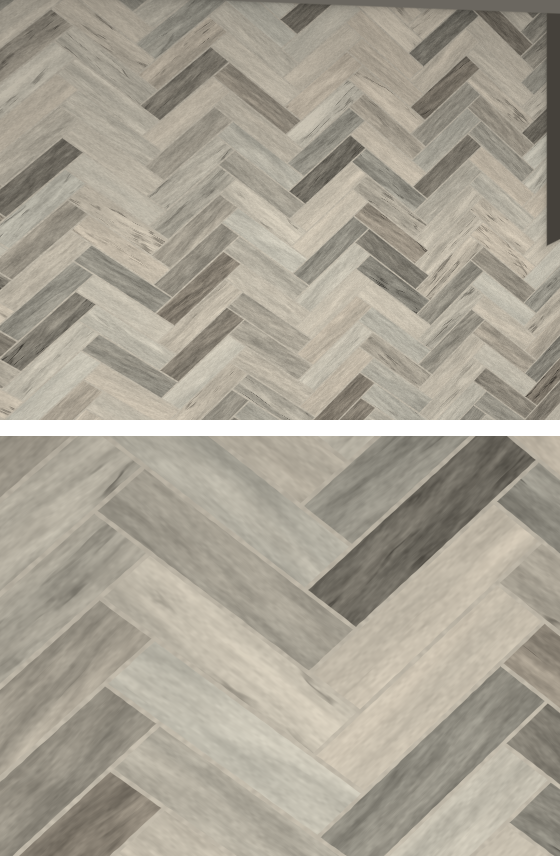
Top, the full canvas; bottom, a detail of the centre.
Reproduce this pattern procedurally as a Shadertoy shader.

```glsl
const float TILE_LENGTH = 4.0;      // in tile widths
const float GROUT_HALF = 0.034;     // in tile widths
const vec3 STONE_DARK = vec3(0.24, 0.225, 0.20);
const vec3 STONE_LIGHT = vec3(0.83, 0.80, 0.74);
const vec3 GROUT = vec3(0.76, 0.73, 0.67);
const vec3 TOP_TRIM = vec3(0.42, 0.405, 0.375);
const vec3 SIDE_TRIM = vec3(0.27, 0.255, 0.23);
const vec3 WARM = vec3(1.015, 0.995, 0.975);
const vec3 COOL = vec3(0.98, 1.0, 1.005);

float hash(vec2 p) {
    vec3 q = fract(vec3(p.xyx) * vec3(0.1031, 0.1030, 0.0973));
    q += dot(q, q.yzx + 33.33);
    return fract((q.x + q.y) * q.z);
}

float noise(vec2 p) {
    vec2 i = floor(p), f = fract(p);
    f = f * f * (3.0 - 2.0 * f);
    return mix(mix(hash(i), hash(i + vec2(1, 0)), f.x),
               mix(hash(i + vec2(0, 1)), hash(i + vec2(1, 1)), f.x), f.y);
}

float fbm(vec2 p) {
    float sum = 0.0, amp = 0.5;
    for (int i = 0; i < 4; i++) {
        sum += amp * noise(p);
        p = p * 2.03 + 17.7;
        amp *= 0.5;
    }
    return sum / 0.9375;
}

// Perspective view of the wall: canvas to square tile-width cells
vec2 wallCells(vec2 p) {
    vec2 c = p - vec2(0.1875, 0.5);
    float depth = 1.0 - 0.1935 * c.x + 0.052 * c.y;
    float column = (5.18 * c.x + 0.44 * c.y) / depth;
    float row = (13.7 * c.y - 0.8 * c.x + 1.15) / depth;
    float across = TILE_LENGTH * column + TILE_LENGTH - 0.5;
    return vec2(row + 0.5 * across, row - 0.5 * across);
}

// Herringbone: xy = position along and across a tile, zw = tile id
vec4 herringbone(vec2 uv) {
    vec2 cell = floor(uv), f = fract(uv);
    float m = mod(cell.x - cell.y, 2.0 * TILE_LENGTH);
    if (m < TILE_LENGTH)
        return vec4(m + f.x, f.y, cell.x - m, cell.y);
    float k = 2.0 * TILE_LENGTH - 1.0 - m;
    return vec4(k + f.y, f.x, cell.x + 71.0, cell.y - k + 137.0);
}

// Veined stone, each tile cut from its own part of the slab
vec3 stone(vec2 q, vec2 id) {
    float shade = hash(id + 211.0);
    float veining = hash(id + 89.3);
    vec2 slab = q + 60.0 * vec2(hash(id + 5.1), hash(id + 47.9));
    float slant = 0.2 * (hash(id + 13.7) - 0.5);
    float warp = fbm(slab * vec2(0.5, 0.9)) - 0.5;
    float level = slab.y + slant * q.x + 0.25 * warp;

    float bands = fbm(vec2(slab.x * 0.3, level * 3.0)) - 0.5;
    float streaks = fbm(vec2(slab.x * 1.6, level * 9.0)) - 0.5;
    float grain = noise(slab * vec2(12.0, 24.0)) - 0.5;
    float vein = 1.0 - smoothstep(0.0, 0.06, abs(bands + 0.04));
    float patches = smoothstep(0.45, 0.72, fbm(slab * vec2(1.4, 3.0) + 31.0));

    float tone = 0.92 - 0.55 * pow(shade, 2.5);
    tone += bands * mix(0.15, 0.5, veining);
    tone += streaks * mix(0.12, 0.42, shade) + grain * 0.09;
    tone -= vein * patches * 0.35 * smoothstep(0.4, 0.9, veining);
    vec3 color = mix(STONE_DARK, STONE_LIGHT, clamp(tone, 0.0, 1.06));
    float tint = hash(id + 157.0) + 0.4 * bands;
    return color * mix(COOL, WARM, clamp(tint, 0.0, 1.0));
}

// Soft light, dimmer toward the top and the corners
float lighting(vec2 p) {
    float light = mix(1.01, 0.87, smoothstep(0.35, 1.0, p.y));
    float edge = length((p - vec2(0.65, 0.42)) * vec2(0.8, 1.0));
    float shadow = smoothstep(0.44, 0.51, p.y + 0.03 * p.x);
    shadow *= 1.0 - smoothstep(0.51, 0.8, p.y);
    return light - 0.12 * edge * edge - 0.04 * shadow * (1.0 - smoothstep(0.2, 0.9, p.x));
}

void mainImage(out vec4 fragColor, in vec2 fragCoord) {
    vec2 p = fragCoord / iResolution.y;
    float pixel = 1.0 / iResolution.y;
    vec2 uv = wallCells(p);
    float cellPixel = 0.5 * max(fwidth(uv.x), fwidth(uv.y));

    // Tiles and grout
    vec4 tile = herringbone(uv);
    vec2 margin = min(tile.xy, vec2(TILE_LENGTH, 1.0) - tile.xy);
    float border = min(margin.x, margin.y);
    border += 0.012 * (noise(uv * 9.0) - 0.5);
    float face = smoothstep(GROUT_HALF - cellPixel, GROUT_HALF + cellPixel, border);
    vec3 grout = GROUT * (0.94 + 0.1 * noise(uv * 13.0));
    vec3 color = mix(grout, stone(tile.xy, tile.zw), face);
    color *= lighting(p);

    // Dark trim: a thin sloping strip on top, a short bar at the right
    float topDistance = 1.0 - 0.039 * (p.x - 0.5) - p.y;
    float sideDistance = max(1.302 - p.x, 0.415 + 0.5 * (p.x - 1.302) - p.y);
    float nearest = max(min(topDistance, sideDistance), 0.0);
    color *= 1.0 - 0.18 * exp(-nearest * 90.0);
    color = mix(color, SIDE_TRIM, 1.0 - smoothstep(-pixel, pixel, sideDistance));
    color = mix(color, TOP_TRIM, 1.0 - smoothstep(-pixel, pixel, topDistance));

    fragColor = vec4(clamp(color, 0.0, 1.0), 1.0);
}
```
